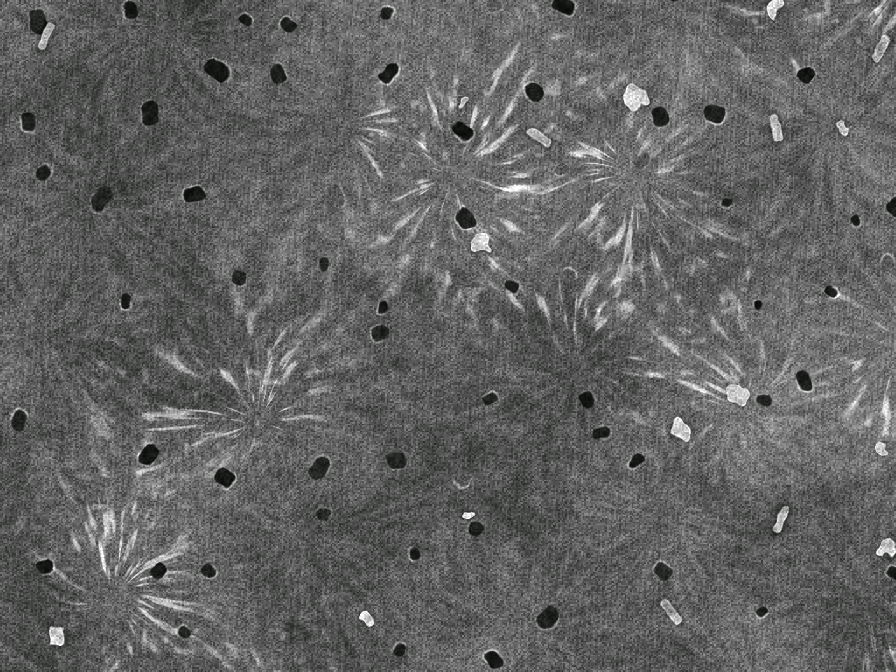
Give the GLSL for this texture, as a WebGL 2 fragment shader.

```glsl
#version 300 es
precision highp float;
// Grey micrograph of a fibrous polymer surface with dark pits, pale flakes and fine grain.

uniform vec2 u_resolution;
out vec4 fragColor;

const float BASE_TONE = 0.372;
const float CLOUD_GAIN = 0.34;
const float FIBRE_GAIN = 0.17;
const float FLECK_GAIN = 0.34;
const float GRAIN_GAIN = 0.165;
const float GRAIN_ROWS = 384.0;    // grains per canvas height
const float ROSETTE_CELL = 0.30;   // spacing of the radial fibre centres
const float PIT_CELL = 0.13;
const float PIT_CHANCE = 0.74;
const float FLAKE_CELL = 0.15;
const vec3 DARK_TINT = vec3(-0.003, 0.005, -0.003);

float hash(vec2 p) {
    return fract(sin(dot(p, vec2(127.1, 311.7))) * 43758.5);
}

vec2 hash2(vec2 p) {
    return vec2(hash(p + 17.3), hash(p + 71.9));
}

float noise(vec2 p) {
    vec2 i = floor(p), f = fract(p);
    f = f * f * (3.0 - 2.0 * f);
    return mix(mix(hash(i), hash(i + vec2(1, 0)), f.x),
               mix(hash(i + vec2(0, 1)), hash(i + vec2(1, 1)), f.x), f.y);
}

float fbm(vec2 p) {
    float sum = 0.0, gain = 0.5;
    for (int i = 0; i < 4; i++) {
        sum += gain * noise(p);
        p = mat2(1.6, 1.2, -1.2, 1.6) * p + 9.7;
        gain *= 0.5;
    }
    return sum;
}

vec2 rotate(vec2 p, float angle) {
    float c = cos(angle), s = sin(angle);
    return vec2(c * p.x + s * p.y, c * p.y - s * p.x);
}

float roundedBox(vec2 p, vec2 halfSize, float radius) {
    vec2 q = abs(p) - halfSize + radius;
    return length(max(q, 0.0)) + min(max(q.x, q.y), 0.0) - radius;
}

// Radial fibres around scattered centres, blended where rosettes meet.
float fibres(vec2 p) {
    vec2 home = floor(p / ROSETTE_CELL);
    float sum = 0.0, total = 0.0;
    for (int y = -1; y <= 1; y++)
    for (int x = -1; x <= 1; x++) {
        vec2 id = home + vec2(x, y);
        vec2 d = p - (id + 0.15 + 0.7 * hash2(id)) * ROSETTE_CELL;
        float r = length(d) + 1e-4;
        vec2 polar = d / r * (9.0 + 26.0 * r) + 40.0 * hash(id);
        float weight = exp(-130.0 * r * r);
        float strand = 0.65 * noise(polar) + 0.35 * noise(polar * 2.1 + 5.0);
        sum += weight * mix(0.5, strand, smoothstep(0.0, 0.05, r));
        total += weight;
    }
    return sum / max(total, 1e-5);
}

// Rounded pits with a partly lit rim; a few are filled with grey.
float addPits(float tone, vec2 p, float edge) {
    vec2 home = floor(p / PIT_CELL);
    vec2 wobble = 0.005 * (vec2(noise(p * 75.0), noise(p * 75.0 + 31.0)) - 0.5);
    for (int y = -1; y <= 1; y++)
    for (int x = -1; x <= 1; x++) {
        vec2 id = home + vec2(x, y);
        if (hash(id + 3.1) > PIT_CHANCE) continue;
        vec2 d = p - (id + 0.1 + 0.8 * hash2(id + 50.0)) * PIT_CELL + wobble;
        float width = mix(0.006, 0.0125, hash(id + 8.3));
        vec2 halfSize = width * vec2(mix(1.05, 1.75, hash(id + 12.7)), 1.0);
        float dist = roundedBox(rotate(d, 6.283 * hash(id + 23.0)), halfSize, width * 0.85);
        float lit = dot(normalize(d + 1e-5), rotate(vec2(1, 0), 6.283 * hash(id + 37.0)));
        float rim = smoothstep(0.0035, 0.0, abs(dist - 0.001)) * smoothstep(-0.5, 0.8, lit);
        float fill = hash(id + 41.0) > 0.87 ? 0.34 : 0.07 + 0.08 * hash(id + 44.0);
        fill += 0.08 * (noise(p * 130.0) - 0.5);
        tone = mix(tone, fill, smoothstep(edge, -edge, dist));
        tone += rim * mix(0.08, 0.36, hash(id + 47.0));
    }
    return tone;
}

// Pale lumps and short rods, more common towards the right.
float addFlakes(float tone, vec2 p, float edge) {
    vec2 home = floor(p / FLAKE_CELL);
    vec2 wobble = 0.013 * (vec2(noise(p * 85.0 + 7.0), noise(p * 85.0 + 63.0)) - 0.5);
    for (int y = -1; y <= 1; y++)
    for (int x = -1; x <= 1; x++) {
        vec2 id = home + vec2(x, y);
        vec2 centre = (id + 0.15 + 0.7 * hash2(id + 90.0)) * FLAKE_CELL;
        float chance = mix(0.12, 0.5, smoothstep(0.5, 1.1, centre.x));
        if (hash(id + 5.9) > chance) continue;
        bool rod = hash(id + 61.0) > 0.7;
        float size = mix(0.007, 0.016, hash(id + 66.0));
        vec2 halfSize = rod ? vec2(0.021, 0.0065) : size * vec2(1.15, 0.9);
        vec2 d = rotate(p - centre + wobble * (rod ? 0.35 : 1.0), 6.283 * hash(id + 73.0));
        float dist = roundedBox(d, halfSize, halfSize.y * 0.8);
        float body = (rod ? 0.66 : 0.8) + 0.3 * (noise(p * 100.0 + 19.0) - 0.5);
        body += 0.15 * smoothstep(0.004, 0.0, abs(dist));
        tone -= 0.1 * smoothstep(0.008, 0.0, dist);
        tone = mix(tone, body, smoothstep(edge, -edge, dist));
    }
    return tone;
}

void main() {
    vec2 p = gl_FragCoord.xy / u_resolution.y;
    float edge = max(1.0 / u_resolution.y, 0.0015);
    vec2 bend = 0.05 * (vec2(noise(p * 9.0), noise(p * 9.0 + 27.0)) - 0.5);

    // Soft relief and fibres
    float strand = fibres(p + bend);
    float cloud = fbm(p * 4.5 + bend * 12.0 + 3.0) - 0.47;
    float tone = BASE_TONE + CLOUD_GAIN * cloud + FIBRE_GAIN * (strand - 0.5);
    tone += 0.1 * (noise(p * 120.0) - 0.5);

    // Bright flecks along the fibres, in patches
    float patchMask = smoothstep(0.5, 0.8, noise(p * 5.0 + 14.0) + 0.12 * (p.x - 0.6));
    float speck = smoothstep(0.78, 0.97, noise(p * 65.0 + 81.0));
    tone += FLECK_GAIN * patchMask * (smoothstep(0.58, 0.85, strand) + 0.6 * speck);

    tone = addPits(tone, p, edge);
    tone = addFlakes(tone, p, edge);

    // Fine grain, weaker in the pits
    vec2 grainId = floor(p * GRAIN_ROWS);
    float grain = hash(grainId) + hash(grainId + 517.0) - 1.0;
    tone += GRAIN_GAIN * grain * clamp(tone / BASE_TONE, 0.0, 1.0);
    fragColor = vec4(clamp(vec3(tone) + DARK_TINT * smoothstep(0.4, 0.25, tone), 0.0, 1.0), 1.0);
}
```
